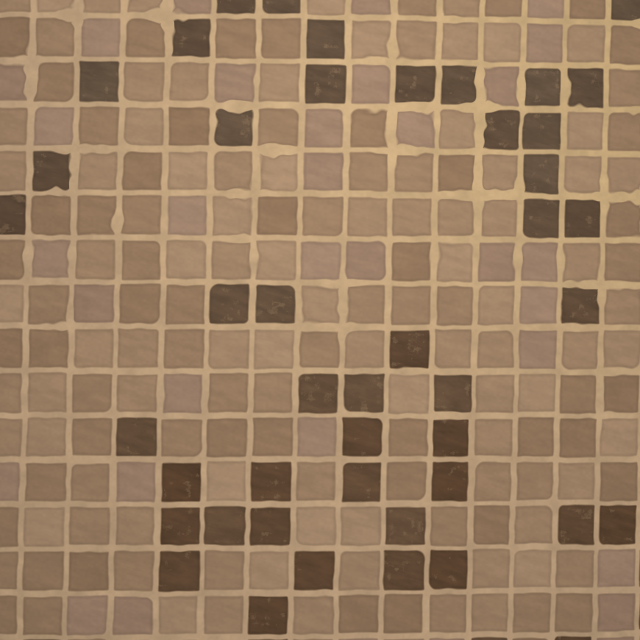
Give the GLSL for this texture, as a Shadertoy shader.

```glsl
// A worn mosaic wall: small square tan and dark brown tiles set in cream grout.
// A slightly skewed grid picks each tile's tone by hash; a rounded box distance
// with noisy edges and uneven corners separates tile from grout.

float hash(vec2 p) {
    return fract(sin(dot(p, vec2(127.1, 311.7))) * 43758.5);
}

float noise(vec2 p) {
    vec2 i = floor(p), f = fract(p);
    f = f * f * (3.0 - 2.0 * f);
    return mix(mix(hash(i), hash(i + vec2(1, 0)), f.x),
               mix(hash(i + vec2(0, 1)), hash(i + vec2(1, 1)), f.x), f.y);
}

float fbm(vec2 p) {
    float sum = 0.0, amp = 0.5;
    for (int i = 0; i < 4; i++) {
        sum += amp * noise(p);
        p = p * 2.03 + 17.3;
        amp *= 0.5;
    }
    return sum;
}

// Wall to grid units: rows counted downwards, columns leaning and tightening to the right
vec2 gridPosition(vec2 uv) {
    float down = 1.0 - uv.y;
    float x = uv.x + 0.022 * down;
    float column = (x - 0.052) / 0.0706 + 1.04 * max(x - 0.69, 0.0);
    float row = (down - 0.0234) / 0.0695 - 0.2 * uv.x * uv.x * (1.0 - 1.5 * down);
    return vec2(column, row);
}

// Signed distance to a tile, negative inside
float tileDistance(vec2 cell, vec2 id, float wear) {
    vec2 q = cell - id - 0.5;
    q += 0.035 * (vec2(noise(cell * 4.0), noise(cell * 4.0 + 31.0)) - 0.5);
    q += 0.03 * (vec2(hash(id + 5.1), hash(id + 8.7)) - 0.5);
    vec2 halfSize = 0.435 + 0.03 * (vec2(hash(id + 2.3), hash(id + 3.9)) - 0.5);

    // Each corner has its own radius; a few are filled in by grout
    float corner = hash(id * 2.0 + step(0.0, q) + 0.37);
    float radius = mix(0.035, 0.2, smoothstep(0.91 - 0.16 * wear, 1.0, corner));
    vec2 d = abs(q) - halfSize + radius;
    float box = length(max(d, 0.0)) + min(max(d.x, d.y), 0.0) - radius;

    // Smeared grout overlapping the edges
    float smear = smoothstep(0.6, 0.9, noise(cell * 1.3 + 9.0));
    return box + 0.13 * smear * wear * noise(cell * 5.0 + 4.0);
}

vec3 tileColor(vec2 cell, vec2 id, float wear) {
    float tone = hash(id + 0.5);
    vec3 tan_ = mix(vec3(0.55, 0.44, 0.34), vec3(0.65, 0.535, 0.425), tone);
    tan_ = mix(tan_, vec3(0.60, 0.49, 0.42), 0.6 * step(0.8, hash(id + 12.4)));
    vec3 brown = mix(vec3(0.35, 0.255, 0.18), vec3(0.41, 0.32, 0.24), tone);
    brown = mix(brown, vec3(0.36, 0.31, 0.26), 0.5 * wear);

    float isDark = step(hash(id + 41.7), 0.25);
    vec3 color = mix(tan_, brown, isDark);

    // Slanted streaks, and pale scuffs on the dark tiles
    float streak = fbm(vec2(cell.x * 2.0 + cell.y, cell.y * 7.0 - cell.x * 2.0));
    color *= 1.0 + (0.12 + 0.14 * isDark) * (streak - 0.47);
    float scuff = smoothstep(0.6, 0.8, fbm(cell * 6.0 + 50.0));
    return mix(color, vec3(0.56, 0.46, 0.35), 0.4 * scuff * isDark);
}

void mainImage(out vec4 fragColor, in vec2 fragCoord) {
    vec2 uv = fragCoord / iResolution.xy;
    vec2 cell = gridPosition(uv);
    vec2 id = floor(cell);
    float wear = smoothstep(0.15, 0.85, uv.y);

    // Grout: yellower to the right, blotchy along the joints
    vec3 grout = mix(vec3(0.73, 0.615, 0.485), vec3(0.76, 0.645, 0.47), uv.x * wear);
    grout *= 0.93 + 0.15 * fbm(cell * 3.0 + 20.0);

    // Soft tile edges with a faint shaded rim
    float dist = tileDistance(cell, id, wear);
    float soft = max(0.028, 12.0 / iResolution.y);
    vec3 tile = tileColor(cell, id, wear);
    tile *= 1.0 - 0.07 * smoothstep(-0.09, -0.01, dist);
    vec3 color = mix(tile, grout, smoothstep(-soft, soft, dist));

    // Warm lamp light falling off from the upper middle, plus fine grain
    float light = 1.1 - 0.22 * length((uv - vec2(0.55, 0.85)) * vec2(1.0, 0.85));
    light += 0.03 * (noise(uv * 230.0) - 0.5);
    fragColor = vec4(color * light, 1.0);
}
```
